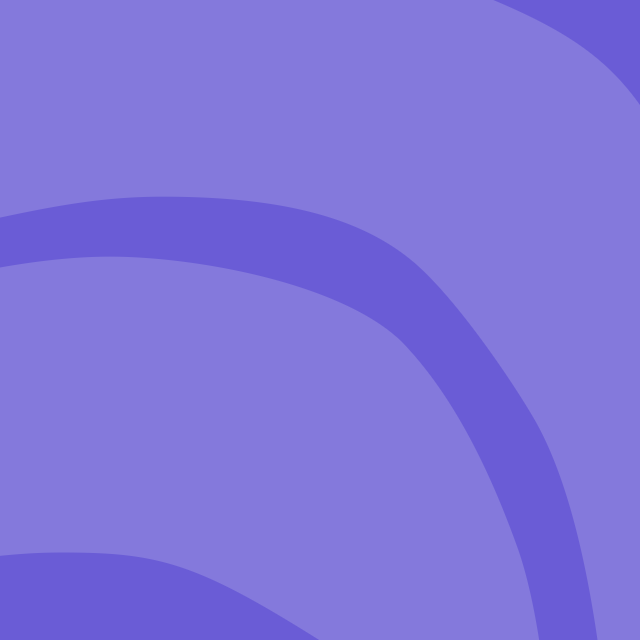
Write a Shadertoy shader that draws this background.

```glsl
// Signed distance estimate to a cubic curve that rises in x; positive below it
float below(vec2 p, vec2 a, vec2 b, vec2 c, vec2 d) {
    // Power form of the curve
    vec2 k1 = 3.0 * (b - a);
    vec2 k2 = 3.0 * (a - 2.0 * b + c);
    vec2 k3 = d - a + 3.0 * (b - c);

    // Bisect for the parameter whose x lies under the point
    float lo = 0.0, hi = 1.0;
    for (int i = 0; i < 18; i++) {
        float mid = 0.5 * (lo + hi);
        float x = a.x + mid * (k1.x + mid * (k2.x + mid * k3.x));
        if (x < p.x) lo = mid; else hi = mid;
    }
    float t = 0.5 * (lo + hi);
    vec2 q = a + t * (k1 + t * (k2 + t * k3));
    vec2 tangent = k1 + t * (2.0 * k2 + 3.0 * t * k3);

    // The tangent line also extends the curve past its ends
    float slope = tangent.y / tangent.x;
    return (q.y + slope * (p.x - q.x) - p.y) / sqrt(1.0 + slope * slope);
}

float bandOuter(vec2 p) {
    vec2 crest = vec2(0.254, 0.6927), shoulder = vec2(0.6471, 0.5898), flank = vec2(0.8333, 0.3477);
    if (p.x < crest.x) return below(p, vec2(0.0, 0.660), vec2(0.098, 0.681), vec2(0.169, 0.6927), crest);
    if (p.x < shoulder.x) return below(p, crest, vec2(0.4297, 0.6927), vec2(0.5599, 0.6641), shoulder);
    if (p.x < flank.x) return below(p, shoulder, vec2(0.7096, 0.5365), vec2(0.7943, 0.4141), flank);
    return below(p, flank, vec2(0.8854, 0.2591), vec2(0.9154, 0.125), vec2(0.9336, 0.0));
}

float bandInner(vec2 p) {
    vec2 crest = vec2(0.1719, 0.599), shoulder = vec2(0.6276, 0.4661), flank = vec2(0.8099, 0.1406);
    if (p.x < crest.x) return below(p, vec2(0.0, 0.582), vec2(0.0586, 0.5924), vec2(0.1172, 0.599), crest);
    if (p.x < shoulder.x) return below(p, crest, vec2(0.306, 0.599), vec2(0.5339, 0.5573), shoulder);
    if (p.x < flank.x) return below(p, shoulder, vec2(0.7109, 0.3802), vec2(0.7682, 0.2578), flank);
    return below(p, flank, vec2(0.8242, 0.099), vec2(0.8346, 0.0495), vec2(0.8424, 0.0));
}

float lowerHill(vec2 p) {
    vec2 crest = vec2(0.0977, 0.1367);
    if (p.x < crest.x) return below(p, vec2(0.0, 0.1315), vec2(0.0391, 0.1354), vec2(0.0651, 0.1367), crest);
    return below(p, crest, vec2(0.2474, 0.1367), vec2(0.306, 0.1211), vec2(0.4987, 0.0));
}

float upperCorner(vec2 p) {
    return -below(p, vec2(0.7708, 1.0), vec2(0.8854, 0.9518), vec2(0.9479, 0.9089), vec2(1.0, 0.8359));
}

void mainImage(out vec4 fragColor, in vec2 fragCoord) {
    vec2 p = fragCoord / iResolution.xy;

    // Union of the three dark regions
    float band = min(bandOuter(p), -bandInner(p));
    float shape = max(band, max(lowerHill(p), upperCorner(p)));

    // One-pixel soft edge
    float cover = clamp(0.5 + shape * iResolution.y, 0.0, 1.0);
    vec3 lavender = vec3(0.516, 0.475, 0.863);
    vec3 violet = vec3(0.416, 0.361, 0.839);
    fragColor = vec4(mix(lavender, violet, cover), 1.0);
}
```
